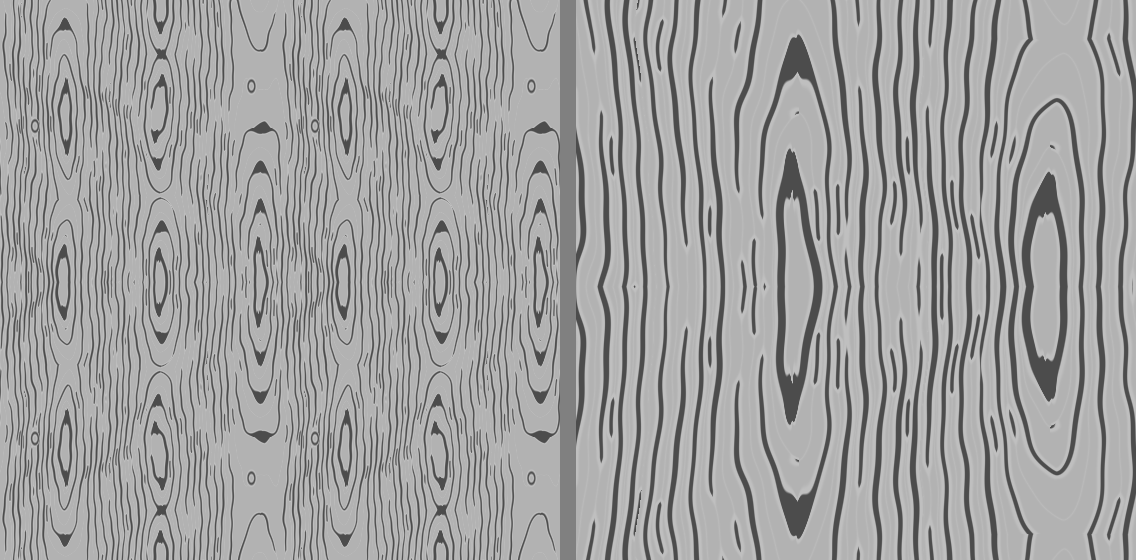
Left, the full canvas; right, a detail of the centre.
Reproduce this pattern procedurally as a WebGL 2 fragment shader.

```glsl
#version 300 es
precision highp float;
// Inked wood grain: vertical lines that part around three columns of knots.
// Lines are contours of a ring field; the tile spans half the canvas width
// and is mirrored about a horizontal axis. Sines give wobble and broken ink.
uniform vec2 u_resolution;
out vec4 outColor;

const float TAU = 6.2831853;
const float TILE_WIDTH = 0.5;
const float MIRROR_Y = 0.496;
const float RINGS = 7.5;          // lines from a column axis to its border
const float LINE_HALF = 0.0013;
const vec3 PAPER = vec3(0.70);
const vec3 PAPER_LIGHT = vec3(0.75);
const vec3 INK = vec3(0.30);

// Per column: axis x, rings per unit height, heights of the outer knots
const vec4 COLUMNS[3] = vec4[3](
  vec4(0.117, 18.0, 0.295, 9.0),
  vec4(0.285, 20.0, 0.310, 0.504),
  vec4(0.467, 14.5, 9.0, 9.0));

float hash(float n) {
  return fract(sin(n * 12.9898 + 4.1) * 437.585);
}

// Sideways sway, periodic over the tile width
float sway(vec2 p) {
  float k = TAU / TILE_WIDTH;
  return 0.0032 * sin(p.y * 17.0 + p.x * k)
       + 0.0022 * sin(p.y * 31.0 + p.x * k * 3.0 + 2.0)
       + 0.0012 * sin(p.y * 63.0 + p.x * k * 5.0)
       + 0.0006 * sin(p.y * 150.0 + p.x * k * 9.0)
       + 0.0013 * sin(p.x * k * 11.0 + p.y * 5.0);
}

// Half the distance between the axes of two neighbouring columns
float halfGap(int a, int b) {
  return 0.5 * mod(COLUMNS[b].x - COLUMNS[a].x, TILE_WIDTH);
}

// Ring count, closeness to a ring tip (0 to 1), seed of the column side
vec3 ringField(vec2 p) {
  p.x += sway(p);
  vec3 field = vec3(RINGS, 0.0, 0.0);
  for (int i = 0; i < 3; i++) {
    vec4 column = COLUMNS[i];
    float dx = mod(p.x - column.x + 0.5 * TILE_WIDTH, TILE_WIDTH) - 0.5 * TILE_WIDTH;
    float reach = dx > 0.0 ? halfGap(i, (i + 1) % 3) : halfGap((i + 2) % 3, i);
    float t = abs(dx) / reach;
    if (t > 1.0) continue;
    float knotDist = min(p.y, min(abs(p.y - column.z), abs(p.y - column.w)));
    float rise = column.y * knotDist;
    rise -= 0.5 * max(rise - 4.0, 0.0);
    rise *= 1.0 - smoothstep(0.0, 1.0, t);
    float across = RINGS * t;
    float rings = pow(pow(across, 1.7) + pow(rise, 1.7), 1.0 / 1.7);
    float tip = 1.0 - smoothstep(0.0, 0.7, across / max(rings, 0.001));
    field = vec3(rings, tip, float(i) * 2.0 + step(0.0, dx));
  }
  return field;
}

// Signed distance to the ink of contours at whole ring counts
float contourInk(vec3 field, float slope, float y) {
  float id = max(floor(field.x + 0.5), 1.0);
  float column = floor(field.z * 0.5);
  float seed = hash(id * 3.7 + field.z * 17.3);
  float wave = sin(y * 23.0 + seed * 40.0) + sin(y * 41.0 + seed * 90.0);
  float keep = mix(smoothstep(-1.8, -1.4, wave), 1.0, field.y);
  float inner = 1.0 - step(1.5, id);
  float heavy = max(inner, step(0.4, hash(id * 5.1 + column * 9.7)));
  float width = LINE_HALF * (1.0 + 0.2 * wave + 0.7 * inner)
              + 0.009 * heavy * pow(field.y, 3.0);
  return abs(field.x - id) / slope - mix(-0.002, width, keep);
}

// Short strokes halfway between the contours
float strokeInk(vec3 field, float slope, float y) {
  float id = max(floor(field.x), 1.0);
  float seed = hash(id * 8.3 + field.z * 5.9);
  float wave = sin(y * 37.0 + seed * 70.0) + sin(y * 59.0 + seed * 30.0);
  float keep = smoothstep(1.2, 1.6, wave);
  return abs(field.x - id - 0.5) / slope - mix(-0.002, LINE_HALF * 0.8, keep);
}

// Tiny ring knot that clears the grain beneath it
float addBud(float ink, vec2 p, vec2 center) {
  float r = length((p - center) * vec2(1.0, 0.6));
  return min(max(ink, 0.0085 - r), abs(r - 0.006) - LINE_HALF);
}

void main() {
  vec2 p = gl_FragCoord.xy / u_resolution;
  p = vec2(mod(p.x, TILE_WIDTH), abs(p.y - MIRROR_Y));

  // Field and its slope turn ring counts into canvas distances
  const float STEP = 0.0006;
  vec3 field = ringField(p);
  vec2 gradient = vec2(ringField(p + vec2(STEP, 0.0)).x - ringField(p - vec2(STEP, 0.0)).x,
                       ringField(p + vec2(0.0, STEP)).x - ringField(p - vec2(0.0, STEP)).x);
  float slope = max(length(gradient) / (2.0 * STEP), 8.0);

  float ink = min(contourInk(field, slope, p.y), strokeInk(field, slope, p.y));
  ink = addBud(ink, p, vec2(0.449, 0.350));
  ink = addBud(ink, p, vec2(0.0625, 0.279));

  // Paper is slightly lighter beside each line
  float edge = 0.8 / u_resolution.y;
  vec3 color = mix(PAPER_LIGHT, PAPER, smoothstep(0.0012, 0.0030, ink));
  color = mix(INK, color, smoothstep(-edge, edge, ink));
  outColor = vec4(color, 1.0);
}
```
